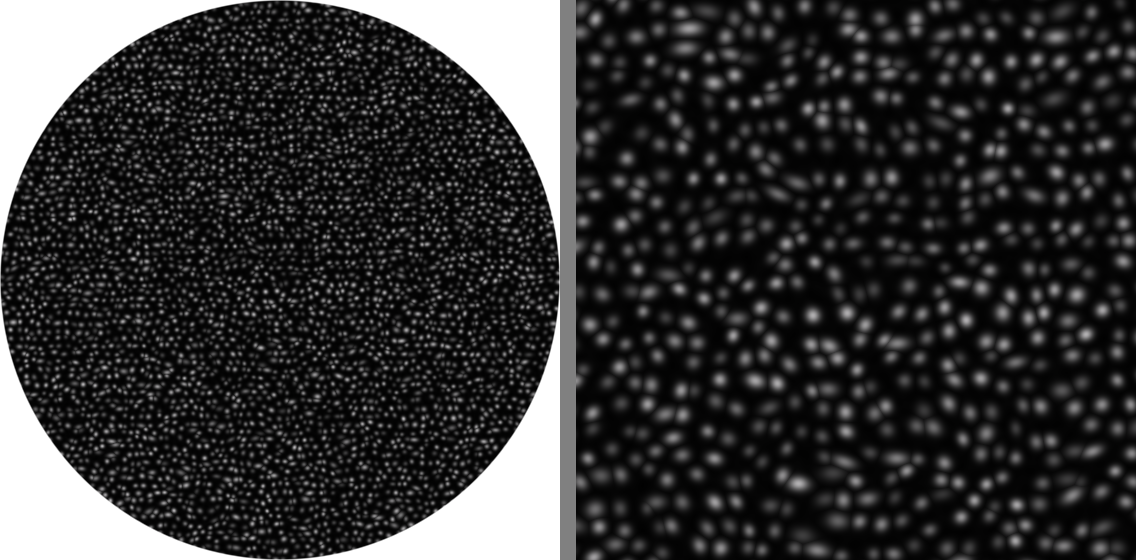
Left: the whole. Right: its middle third, enlarged.
Reproduce this texture procedurally as a Shadertoy shader.

```glsl
vec2 hash2(vec2 p) {
    vec3 q = fract(p.xyx * vec3(0.1031, 0.1030, 0.0973));
    q += dot(q, q.yzx + 33.33);
    return fract((q.xx + q.yz) * q.zy);
}

float gradientNoise(vec2 p) {
    vec2 cell = floor(p), f = fract(p);
    vec2 blend = f * f * f * (f * (f * 6.0 - 15.0) + 10.0);
    float corner[4];
    for (int k = 0; k < 4; k++) {
        vec2 o = vec2(k & 1, k >> 1);
        float angle = 6.2832 * hash2(cell + o + 50.0).x;
        corner[k] = dot(vec2(cos(angle), sin(angle)), f - o);
    }
    return mix(mix(corner[0], corner[1], blend.x),
               mix(corner[2], corner[3], blend.x), blend.y);
}

// Soft bright grains on a jittered, staggered grid
float grains(vec2 uv) {
    vec2 density = vec2(66.0, 72.0);
    vec2 p = uv * density;
    float light = 0.0;
    for (int j = -1; j <= 1; j++) {
        float row = floor(p.y) + float(j);
        float stagger = 0.5 * mod(row, 2.0);
        for (int i = -1; i <= 1; i++) {
            vec2 id = vec2(floor(p.x - stagger) + float(i), row);
            vec2 jitter = 0.5 + 0.62 * (hash2(id + 11.0) - 0.5);
            vec2 d = (p - id - jitter - vec2(stagger, 0.0)) / density;

            // Some grains lengthen into slightly tilted dashes
            vec2 shape = hash2(id + 137.0);
            float tilt = 0.7 * (shape.x - 0.4);
            d = mat2(cos(tilt), -sin(tilt), sin(tilt), cos(tilt)) * d;
            d.x /= mix(1.0, 1.65, smoothstep(0.75, 1.0, shape.y));

            vec2 tone = hash2(id + 291.0);
            float radius = mix(0.0036, 0.0043, tone.y);
            float peak = mix(0.2, 0.62, tone.x);
            light = max(light, peak * exp(-dot(d, d) / (radius * radius)));
        }
    }
    return light;
}

void mainImage(out vec4 fragColor, in vec2 fragCoord) {
    float size = min(iResolution.x, iResolution.y);
    vec2 uv = (fragCoord - 0.5 * iResolution.xy) / size + 0.5;

    // Gentle warp and uneven light across the leather
    vec2 warp = vec2(gradientNoise(uv * 19.0), gradientNoise(uv * 19.0 + 40.0));
    float light = grains(uv + 0.006 * warp + 1.0);
    light *= 1.0 + 0.35 * gradientNoise(uv * 14.0 + 7.0);
    float base = 0.012 + 0.014 * gradientNoise(uv * 130.0);
    vec3 leather = vec3(max(base, 0.0) + light) * vec3(1.0, 0.99, 1.0);

    // Round swatch on white
    float edge = length(uv - 0.5) - 0.499;
    float outside = smoothstep(-1.0, 1.0, edge * size);
    fragColor = vec4(mix(leather, vec3(1.0), outside), 1.0);
}
```
